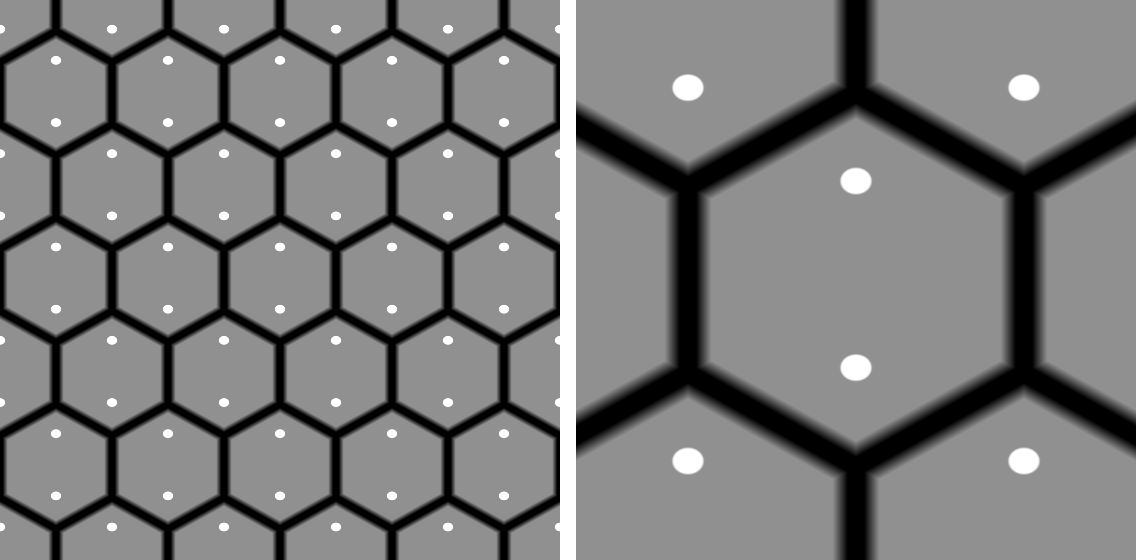
Left, the full canvas; right, a detail of the centre.
Write a three.js fragment shader that draws this pattern.

```glsl
// Grey pointy-topped hexagon tiles with soft black joints and two white dots per tile.
// Each point is folded to its nearest hexagon centre; the joint is a linear ramp of
// the distance to the hexagon edge, and the dots are mirrored ellipses.

varying vec2 vUv;

const float SQRT3 = 1.7320508;
const vec2 REPEATS = vec2(5.0, 3.0);        // staggered row pairs: across, up
const vec2 CELL = vec2(1.0, SQRT3);         // one row pair, in tile widths

const float JOINT_CORE = 0.025;             // half width of the solid black
const float JOINT_EDGE = 0.069;             // half width where the fade ends
const vec2 DOT_RADIUS = vec2(0.046, 0.0406);
const float DOT_SPREAD = 0.5 / SQRT3;       // half the centre-to-corner distance
const float DOT_LIFT = 0.0175;              // shift of both dots above centre
const float DOT_SOFTNESS = 0.1;             // smoothing, as a share of the radius

const vec3 JOINT_COLOR = vec3(0.0);
const vec3 TILE_COLOR = vec3(0.564);
const vec3 DOT_COLOR = vec3(1.0);

// Offset from the nearest hexagon centre, chosen from two staggered grids.
vec2 hexLocal(vec2 p) {
  vec2 a = mod(p + 0.5 * CELL, CELL) - 0.5 * CELL;
  vec2 b = mod(p, CELL) - 0.5 * CELL;
  return dot(a, a) < dot(b, b) ? a : b;
}

// Distance inward from the hexagon's edge.
float hexEdgeDistance(vec2 p) {
  p = abs(p);
  return 0.5 - max(p.x, dot(p, vec2(0.5, 0.5 * SQRT3)));
}

// Coverage of the upper and lower dots.
float dotMask(vec2 p) {
  p.y = abs(p.y - DOT_LIFT) - DOT_SPREAD;
  float r = length(p / DOT_RADIUS);
  return 1.0 - smoothstep(1.0 - DOT_SOFTNESS, 1.0 + DOT_SOFTNESS, r);
}

void main() {
  vec2 local = hexLocal(vUv * REPEATS * CELL);
  float edge = hexEdgeDistance(local);
  float tile = clamp((edge - JOINT_CORE) / (JOINT_EDGE - JOINT_CORE), 0.0, 1.0);

  vec3 color = mix(JOINT_COLOR, TILE_COLOR, tile);
  color = mix(color, DOT_COLOR, dotMask(local));
  gl_FragColor = vec4(color, 1.0);
}
```
